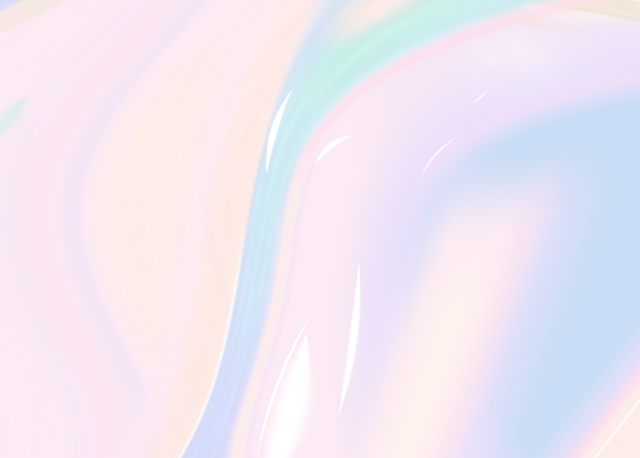
Write a WebGL 1 fragment shader that draws this background.

```glsl
precision highp float;
// Pastel holographic foil: flowing pearl folds, an aqua ribbon, a blue sweep and white glints.
uniform vec2 u_resolution;

const vec3 PINK = vec3(0.988, 0.920, 0.955);
const vec3 ROSE = vec3(0.990, 0.870, 0.930);
const vec3 PEACH = vec3(0.993, 0.927, 0.912);
const vec3 CREAM = vec3(0.996, 0.950, 0.930);
const vec3 SAND = vec3(0.940, 0.900, 0.835);
const vec3 LILAC = vec3(0.920, 0.880, 0.980);
const vec3 PERIWINKLE = vec3(0.835, 0.865, 0.980);
const vec3 SKY = vec3(0.780, 0.865, 0.960);
const vec3 AQUA = vec3(0.810, 0.925, 0.955);
const vec3 MINT = vec3(0.780, 0.945, 0.905);
const vec3 WHITE = vec3(1.0);
const float GRAIN = 0.018;

float hash(vec2 p) {
  return fract(sin(dot(p, vec2(127.1, 311.7))) * 43758.5);
}

float noise(vec2 p) {
  vec2 i = floor(p), f = fract(p);
  f = f * f * (3.0 - 2.0 * f);
  return mix(mix(hash(i), hash(i + vec2(1.0, 0.0)), f.x),
             mix(hash(i + vec2(0.0, 1.0)), hash(i + 1.0), f.x), f.y);
}

float fbm(vec2 p) {
  float sum = 0.0, amp = 0.5;
  for (int i = 0; i < 4; i++) {
    sum += amp * noise(p);
    p = p * 2.03 + 7.1;
    amp *= 0.5;
  }
  return sum;
}

float band(float x, float center, float width) {
  float d = (x - center) / width;
  return exp(-d * d);
}

// Quartic through five evenly spaced heights, given by forward differences.
float path(float y, float start, vec4 diff) {
  float t = 4.0 * y;
  float c2 = t * (t - 1.0) / 2.0;
  float c3 = c2 * (t - 2.0) / 3.0;
  float c4 = c3 * (t - 3.0) / 4.0;
  return start + dot(diff, vec4(t, c2, c3, c4));
}

// Tapered, bowed stroke from a to b.
float glint(vec2 p, vec2 a, vec2 b, float bow, float width, float core) {
  vec2 d = b - a;
  float t = clamp(dot(p - a, d) / dot(d, d), 0.0, 1.0);
  vec2 side = normalize(vec2(-d.y, d.x));
  float dist = length(p - a - d * t - side * bow * 4.0 * t * (1.0 - t));
  float taper = width * sin(3.1416 * t) + 0.0004;
  return 1.0 - smoothstep(core, 1.3, dist / taper);
}

vec3 leftFolds(vec2 p, float edge) {
  float d = p.x - path(p.y, 0.255, vec4(-0.065, -0.025, 0.185, -0.205));
  float fine = fbm(vec2(d * 45.0, p.y * 2.0));
  vec3 col = mix(PINK, PEACH, smoothstep(0.06, 0.17, d) * (1.0 - smoothstep(0.7, 1.0, p.y) * 0.6));
  col = mix(col, ROSE, 0.4 * band(d, -0.02, 0.035));
  col = mix(col, LILAC, 0.45 * band(d, 0.055, 0.03) + 0.2 * band(d, -0.08, 0.05));
  col = mix(col, PINK, 0.8 * band(p.x - edge, -0.11, 0.035));
  col = mix(col, PEACH - vec3(0.0, 0.015, 0.02), 0.85 * band(p.x - edge, -0.04, 0.035));
  col += (fine - 0.47) * GRAIN;
  // Upper corner streaks and a faint mint patch.
  float corner = p.y - 0.918 - 0.5 * p.x;
  col = mix(col, SAND, smoothstep(-0.005, 0.02, corner) * (0.35 + 0.5 * noise(vec2(corner * 120.0, p.x * 4.0))));
  col = mix(col, PERIWINKLE, smoothstep(0.052, 0.068, corner));
  return mix(col, MINT, 0.55 * glint(p, vec2(-0.03, 0.69), vec2(0.06, 0.79), 0.0, 0.025, 0.0));
}

vec3 rightSweep(vec2 p) {
  // Exponential outer edge of the blue sweep.
  float rise = 0.018 * exp((p.y - 0.436) / 0.113);
  float slope = rise / 0.113;
  float g = (p.x - 0.855 - rise) / sqrt(1.0 + slope * slope);
  vec3 col = mix(PINK, LILAC, smoothstep(-0.15, -0.02, g));
  col = mix(col, WHITE, 0.3 * band(p.x, 1.12, 0.1) * band(p.y, 0.87, 0.06) * fbm(p * 18.0) * 2.0);
  float blue = smoothstep(-0.025, 0.065, g) * smoothstep(0.12, 0.5, p.y + 1.5 * (p.x - 0.87));
  col = mix(col, mix(PERIWINKLE, SKY, smoothstep(0.9, 1.15, p.x)), blue);
  col = mix(col, ROSE, 0.22 * band(g, -0.012, 0.012) * smoothstep(0.5, 0.65, p.y));
  // Warm dome beneath the sweep, ringed by rose and lilac.
  float d = (p.x - 0.873 - 0.36 * p.y) / 0.11;
  float fade = 1.0 - smoothstep(0.46, 0.68, p.y);
  col = mix(col, LILAC, 0.75 * band(d, 1.1, 0.85) * (1.0 - smoothstep(0.5, 0.72, p.y)));
  col = mix(col, PINK, (1.0 - smoothstep(0.45, 1.5, abs(d))) * fade);
  col = mix(col, ROSE, 0.35 * band(d, 0.85, 0.3) * fade);
  col = mix(col, CREAM, 0.9 * band(d, 0.05, 0.6) * (1.0 - smoothstep(0.3, 0.55, p.y)));
  // Lower corner fold.
  float k = dot(p - vec2(1.25, 0.0), vec2(0.79, -0.61));
  col = mix(col, LILAC, 0.8 * smoothstep(-0.09, -0.01, k));
  col = mix(col, PEACH, smoothstep(-0.008, 0.02, k));
  col = mix(col, ROSE, 0.8 * band(k, 0.0, 0.012));
  col = mix(col, WHITE, 0.8 * band(k, 0.038, 0.003));
  // Sandy streaks along the top.
  float streak = fbm(vec2(p.x * 4.0, p.y * 70.0 + p.x * 12.0));
  float top = smoothstep(0.92, 0.985, p.y + 0.04 * (streak - 0.5)) * smoothstep(1.0, 1.17, p.x);
  return mix(col, mix(CREAM, SAND, smoothstep(0.25, 0.6, streak)), top);
}

vec3 ribbon(float s, float y, float fine) {
  vec3 col = mix(PERIWINKLE, AQUA, smoothstep(0.05, 0.6, y));
  col = mix(col, PERIWINKLE, 0.6 * band(s, 0.05, 0.18));
  col = mix(col, LILAC, 0.55 * smoothstep(0.65, 1.0, s) * (1.0 - smoothstep(0.5, 0.75, y)));
  col = mix(col, MINT, smoothstep(0.7, 0.88, y) * band(s + 0.3 * (fine - 0.5), 0.5, 0.27));
  col = mix(col, PEACH, smoothstep(0.87, 0.98, y) * band(s, 0.28, 0.16));
  return col + (fine - 0.47) * 0.05;
}

void main() {
  vec2 p = gl_FragCoord.xy / u_resolution.y;
  p.x *= 1.396 * u_resolution.y / u_resolution.x;
  float left = path(p.y, 0.391, vec4(0.098, -0.052, 0.064, -0.027));
  float right = path(p.y, 0.5, vec4(0.069, -0.022, 0.072, 0.268));
  float s = (p.x - left) / (right - left);
  float fine = fbm(vec2(s * 9.0, p.y * 5.0 + s));

  vec3 col = mix(leftFolds(p, left), rightSweep(p), smoothstep(0.3, 0.7, s));
  // Warm and rose fringes beside the ribbon.
  col = mix(col, mix(PEACH, ROSE, smoothstep(0.55, 0.75, p.y)), 0.75 * band(s, 1.13, 0.14));
  col = mix(col, LILAC, 0.35 * band(s, 1.4, 0.08) * (1.0 - smoothstep(0.6, 0.75, p.y)));
  float body = smoothstep(-0.06, 0.1, s) * (1.0 - smoothstep(0.85, 1.1, s));
  col = mix(col, ribbon(s, p.y, fine), body);
  col = mix(col, WHITE, 0.75 * band(p.x, left, 0.004) * (1.0 - smoothstep(0.35, 0.55, p.y)));

  // White glints.
  float shine = glint(p, vec2(0.637, 0.805), vec2(0.582, 0.62), -0.012, 0.008, 0.5);
  shine = max(shine, glint(p, vec2(0.768, 0.705), vec2(0.688, 0.642), -0.010, 0.007, 0.4));
  shine = max(shine, glint(p, vec2(0.783, 0.43), vec2(0.738, 0.09), 0.010, 0.010, 0.4));
  shine = max(shine, glint(p, vec2(0.677, 0.311), vec2(0.560, 0.0), -0.014, 0.004, 0.3));
  shine = max(shine, glint(p, vec2(0.668, 0.27), vec2(0.575, -0.08), 0.012, 0.042, 0.3));
  shine = max(shine, 0.7 * glint(p, vec2(1.062, 0.80), vec2(1.033, 0.775), 0.0, 0.003, 0.2));
  shine = max(shine, 0.7 * glint(p, vec2(0.995, 0.70), vec2(0.918, 0.615), -0.008, 0.003, 0.2));
  gl_FragColor = vec4(mix(col, WHITE, shine), 1.0);
}
```
